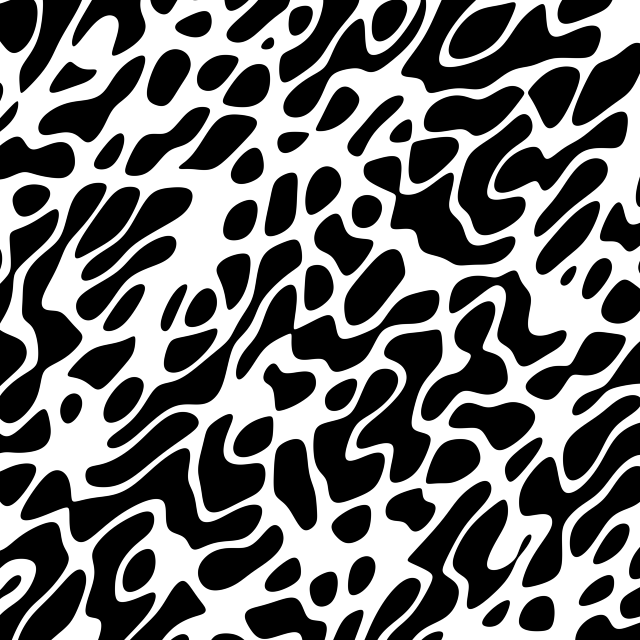
A three.js fragment shader for this pattern:

```glsl
varying vec2 vUv;

#define WAVES 36
#define GRAIN_ANGLE 0.87     // direction of the long axis, radians
#define FREQ_ALONG 40.0      // radians per canvas, along the grain
#define FREQ_ACROSS 74.0     // radians per canvas, across the grain
#define FREQ_SPREAD 0.9      // variety of feature sizes
#define BAND 0.613           // half width of the pale band, in deviations
#define EDGE 0.001           // half width of the smoothed edge
#define INK vec3(0.0)
#define PAPER vec3(1.0)

const float PI = 3.14159265;

float hash(float n) {
  return fract(sin(n * 12.9898 + 4.1414) * 43758.5453);
}

// Sum of random plane waves with unit variance: x = value, yz = gradient.
vec3 waveField(vec2 p) {
  vec3 field = vec3(0.0);
  for (int i = 0; i < WAVES; i++) {
    float id = float(i);
    float angle = PI * (id + hash(id)) / float(WAVES);
    float size = 1.0 + FREQ_SPREAD * (hash(id + 57.0) - 0.5);
    vec2 k = size * vec2(FREQ_ALONG * cos(angle), FREQ_ACROSS * sin(angle));
    float phase = dot(k, p) + 2.0 * PI * hash(id + 113.0);
    field += vec3(cos(phase), -k * sin(phase));
  }
  return field * sqrt(2.0 / float(WAVES));
}

void main() {
  // Align x with the grain.
  float c = cos(GRAIN_ANGLE);
  float s = sin(GRAIN_ANGLE);
  vec2 p = vec2(c * vUv.x + s * vUv.y, c * vUv.y - s * vUv.x);

  // Peaks and hollows are dark; the band between them is pale.
  vec3 field = waveField(p);
  float dist = (abs(field.x) - BAND) / max(length(field.yz), 4.0);
  float dark = smoothstep(-EDGE, EDGE, dist);

  gl_FragColor = vec4(mix(PAPER, INK, dark), 1.0);
}
```
